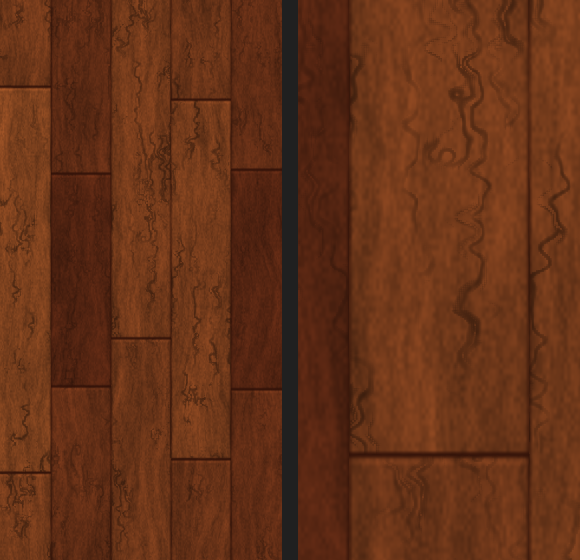
Left, the full canvas; right, a detail of the centre.
Give the GLSL for this texture, as a Shadertoy shader.

```glsl
// Cherry plank floor: five staggered columns of boards with soft bevelled seams.
// Each board has its own tone and noise offset; stretched value noise makes
// the grain, and noise contours draw thin, broken, mostly upright dark veins.

#define BOARD_WIDTH 0.2125
#define FIRST_EDGE -0.031
#define SEAM_WIDTH 0.004
#define JOINT_WIDTH 0.005
#define VEIN_WIDTH 0.0035
#define VEIN_DEPTH 0.42
#define GRAIN_DEPTH 0.42
#define FIBRE_DEPTH 0.26
#define DARK_WOOD vec3(0.295, 0.118, 0.058)
#define LIGHT_WOOD vec3(0.525, 0.280, 0.128)
#define SEAM_COLOR vec3(0.19, 0.065, 0.030)

// Heights of the lower and upper end joint in each column (above 1: unseen).
const vec2 JOINTS[5] = vec2[5](vec2(0.156, 0.845), vec2(0.310, 0.690),
    vec2(0.396, 1.2), vec2(0.180, 0.822), vec2(0.305, 0.697));

// Tone of the bottom, middle and top board in each column, dark to light.
const vec3 TONES[5] = vec3[5](vec3(0.68, 0.84, 0.62), vec3(0.36, 0.15, 0.31),
    vec3(0.60, 0.66, 0.66), vec3(0.47, 0.70, 0.56), vec3(0.31, 0.13, 0.33));

float hash(vec2 p) {
    vec3 q = fract(vec3(p.xyx) * 0.1031);
    q += dot(q, q.yzx + 33.33);
    return fract((q.x + q.y) * q.z);
}

float noise(vec2 p) {
    vec2 cell = floor(p), f = fract(p);
    f = f * f * (3.0 - 2.0 * f);
    return mix(mix(hash(cell), hash(cell + vec2(1, 0)), f.x),
               mix(hash(cell + vec2(0, 1)), hash(cell + vec2(1, 1)), f.x), f.y);
}

float fbm(vec2 p) {
    float sum = 0.0, amp = 0.533;
    for (int i = 0; i < 4; i++) {
        sum += amp * noise(p);
        p = p * 2.03 + 17.7;
        amp *= 0.5;
    }
    return sum;
}

// Coverage of a soft line of the given width at distance d.
float line(float d, float width, float px) {
    return 1.0 - smoothstep(0.0, width + px, d);
}

// Contour line of a noise field, measured in canvas units.
float contour(float field, float width, float px) {
    return line(abs(field) * px / max(fwidth(field), 0.0001), width, px);
}

void mainImage(out vec4 fragColor, in vec2 fragCoord) {
    float px = 1.0 / iResolution.x;
    float aspect = iResolution.y / iResolution.x;
    vec2 p = fragCoord * px;
    float height = fragCoord.y / iResolution.y;

    // Find the board
    float across = (p.x - FIRST_EDGE) / BOARD_WIDTH;
    int column = clamp(int(floor(across)), 0, 4);
    vec2 joints = JOINTS[column];
    int row = int(step(joints.x, height) + step(joints.y, height));
    float tone = TONES[column][row];
    vec2 seed = vec2(float(column) * 31.7 + 5.0, float(row) * 47.3 + 9.0);

    // Grain: wavy streaks, fine fibres, pores and broad figure
    float sway = fbm(p * vec2(5.0, 3.0) + seed) - 0.5;
    float streak = fbm(vec2(p.x * 42.0 + sway * 6.0, p.y * 3.2) + seed) - 0.5;
    float fibre = noise(vec2(p.x * 150.0 + sway * 9.0, p.y * 32.0) + seed) - 0.5;
    float pore = noise(p * vec2(240.0, 150.0) + seed) - 0.5;
    float figure = fbm(p * vec2(9.0, 6.0) + seed.yx) - 0.5;
    float shade = 1.0 + GRAIN_DEPTH * (streak + 0.45 * figure)
                + FIBRE_DEPTH * (0.55 * fibre + 0.65 * pore);

    // Veins: thin contours of stretched noise, fading in and out along the grain
    float ragged = 0.5 * (noise(p * vec2(40.0, 55.0) + seed) - 0.5);
    float vein = 0.0;
    for (int i = 0; i < 2; i++) {
        vec2 offset = seed + 70.0 + 23.0 * float(i);
        float field = fbm(vec2(p.x * 15.0 + ragged, p.y * 2.2) + offset) - 0.5;
        float broken = smoothstep(0.42, 0.80, noise(p * vec2(13.0, 8.0) + offset));
        float width = VEIN_WIDTH * (0.5 + noise(p * vec2(30.0, 22.0) + offset));
        vein = max(vein, contour(field, width, px) * broken);
    }
    shade *= 1.0 - VEIN_DEPTH * vein * (0.25 + 0.75 * tone);

    vec3 color = mix(DARK_WOOD, LIGHT_WOOD, tone + 0.08 * figure) * shade;

    // Bevels and seams between boards
    float seamDist = abs(across - round(across)) * BOARD_WIDTH;
    vec2 jointOffset = (height - joints) * aspect;
    float jointDist = min(abs(jointOffset.x), abs(jointOffset.y));
    color *= 1.0 - 0.10 * exp(-min(seamDist, jointDist) * 120.0);

    // Faint glint just below each end joint
    vec2 glint = abs(jointOffset + 1.8 * JOINT_WIDTH);
    color *= 1.0 + 0.14 * line(min(glint.x, glint.y), JOINT_WIDTH, px);

    float wear = 0.25 + 0.35 * noise(vec2(across, p.y * 14.0));
    color = mix(color, SEAM_COLOR, wear * line(seamDist, SEAM_WIDTH, px));
    color = mix(color, SEAM_COLOR, 0.85 * line(jointDist, JOINT_WIDTH, px));

    fragColor = vec4(color, 1.0);
}
```
